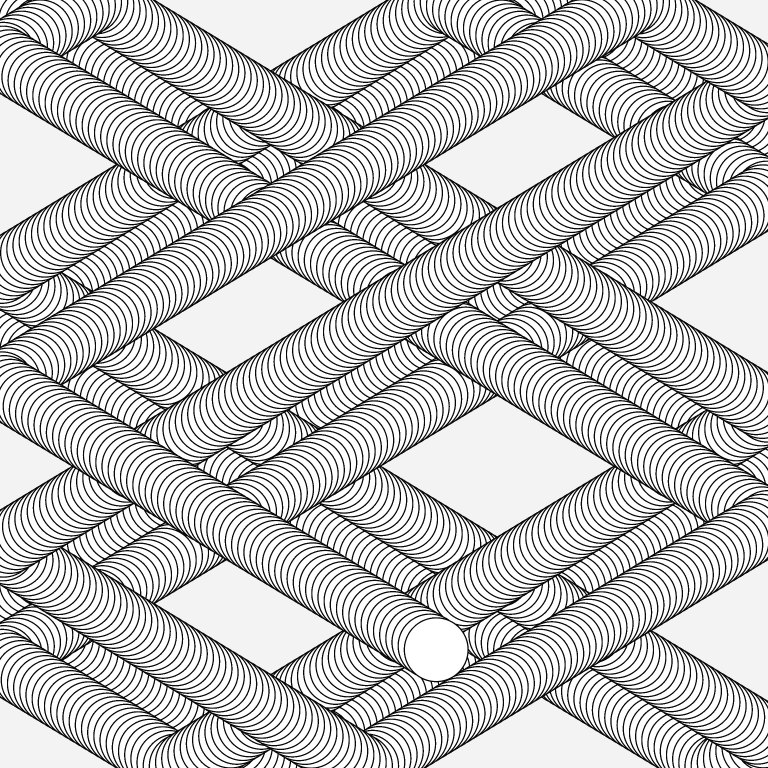
Write a WebGL 1 fragment shader that draws this pattern.

```glsl
precision highp float;
// Woven tubes: the trail of one outlined disc bouncing between the four walls.

uniform vec2 u_resolution;

const vec2 HEAD = vec2(0.568, 0.154);   // centre of the newest disc
const float SLOPE = 0.607;              // rise per unit run of the path
const float RADIUS = 0.0423;            // outer radius, outline included
const float OUTLINE = 0.00163;          // outline width
const float SPACING = 0.0094;           // distance between disc centres
const float DISC_COUNT = 1930.0;        // discs in the whole trail
const int COLUMNS = 17;                 // mirrored cells crossed sideways
const int SAMPLES = 3;                  // antialiasing samples per axis
const float NO_DISC = 1.0e5;
const vec3 PAPER = vec3(0.953);
const vec3 FILL = vec3(1.0);
const vec3 INK = vec3(0.03);

// Returns the age of the newest disc over q, plus its radial fraction.
// q is measured from HEAD in the unfolded plane, where the path is straight.
float newestDisc(vec2 q) {
  vec2 dir = normalize(vec2(-1.0, SLOPE));
  float along = dot(q, dir);
  float across = dot(q, vec2(-dir.y, dir.x));
  float chord2 = RADIUS * RADIUS - across * across;
  if (chord2 <= 0.0) return NO_DISC;

  float age = max(0.0, ceil((along - sqrt(chord2)) / SPACING));
  float radial = length(vec2(along - age * SPACING, across)) / RADIUS;
  if (radial > 1.001 || age > DISC_COUNT) return NO_DISC;
  return age + min(radial, 0.999);
}

// Unfolds the wall reflections and keeps the newest disc over p.
float topLayer(vec2 p) {
  float layer = NO_DISC;
  for (int k = 0; k < COLUMNS; k++) {
    float column = float(k);
    float x = mod(column, 2.0) > 0.5 ? 1.0 - p.x - column : p.x - column;
    float pathY = HEAD.y + SLOPE * (HEAD.x - x);
    for (int m = 0; m < 2; m++) {
      float y = p.y * (1.0 - 2.0 * float(m));
      y += 2.0 * floor((pathY - y) * 0.5 + 0.5);
      layer = min(layer, newestDisc(vec2(x, y) - HEAD));
    }
  }
  return layer;
}

vec3 shade(vec2 p, float soft) {
  float layer = topLayer(p);
  if (layer >= NO_DISC) return PAPER;
  float rimDepth = (1.0 - fract(layer)) * RADIUS;
  return mix(INK, FILL, smoothstep(OUTLINE - soft, OUTLINE + soft, rimDepth));
}

void main() {
  float n = float(SAMPLES);
  float soft = 0.5 / (n * min(u_resolution.x, u_resolution.y));
  vec3 color = vec3(0.0);
  for (int i = 0; i < SAMPLES; i++) {
    for (int j = 0; j < SAMPLES; j++) {
      vec2 offset = (vec2(float(i), float(j)) + 0.5) / n - 0.5;
      color += shade((gl_FragCoord.xy + offset) / u_resolution, soft);
    }
  }
  gl_FragColor = vec4(color / (n * n), 1.0);
}
```
